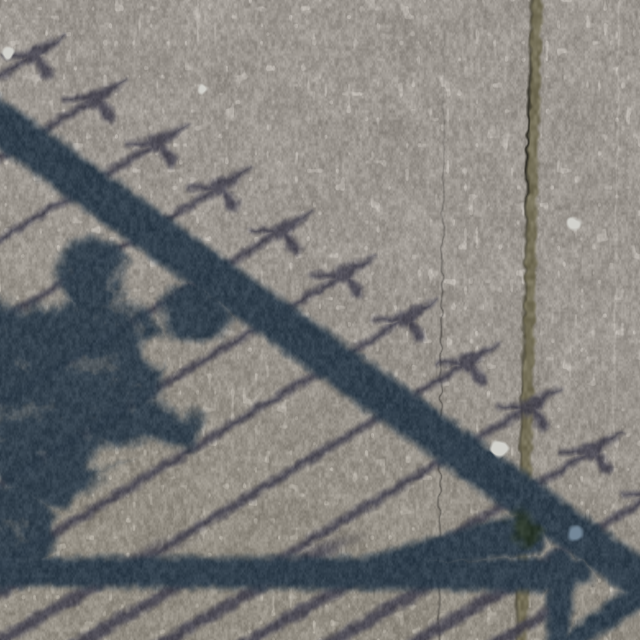
Give the GLSL for this texture, as a three.js fragment shader.

```glsl
varying vec2 vUv;

float hash(vec2 p) {
  vec3 q = fract(p.xyx * 0.1031);
  q += dot(q, q.yzx + 33.33);
  return fract((q.x + q.y) * q.z);
}

float noise(vec2 p) {
  vec2 i = floor(p), f = fract(p);
  f = f * f * (3.0 - 2.0 * f);
  return mix(mix(hash(i), hash(i + vec2(1, 0)), f.x),
             mix(hash(i + vec2(0, 1)), hash(i + vec2(1, 1)), f.x), f.y);
}

float fbm(vec2 p) {
  float sum = 0.0, gain = 0.5;
  for (int i = 0; i < 4; i++) {
    sum += gain * noise(p);
    p = p * 2.03 + 17.3;
    gain *= 0.5;
  }
  return sum;
}

// Capsule whose radius runs from ra at a to rb at b
float taper(vec2 p, vec2 a, vec2 b, float ra, float rb) {
  vec2 ab = b - a;
  float t = clamp(dot(p - a, ab) / dot(ab, ab), 0.0, 1.0);
  return length(p - a - ab * t) - mix(ra, rb, t);
}

float blob(vec2 p, float x, float y, float r) {
  return length(p - vec2(x, y)) - r;
}

float cover(float d, float soft) {
  return 1.0 - smoothstep(-soft, soft, d);
}

// Pickets with spear tips, spaced along the diagonal rail
float pickets(vec2 p) {
  float d = 1.0;
  for (int i = -1; i < 11; i++) {
    vec2 tip = vec2(0.104, 0.945) + float(i) * vec2(0.0969, -0.0687);
    vec2 q = p - tip;
    float run = max(tip.y - 0.1, 0.05) / 0.61;
    d = min(d, taper(q, vec2(-0.05, -0.03), -run * vec2(1.0, 0.61), 0.0055, 0.0075));
    d = min(d, taper(q, vec2(-0.004, -0.002), vec2(-0.055, -0.032), 0.001, 0.013));
    d = min(d, taper(q, vec2(-0.05, -0.031), vec2(-0.100, -0.032), 0.008, 0.003));
    d = min(d, taper(q, vec2(-0.047, -0.034), vec2(-0.031, -0.058), 0.006, 0.010));
  }
  return d;
}

float rails(vec2 p) {
  float d = taper(p, vec2(-0.1, 0.878), vec2(1.1, 0.022), 0.034, 0.031);
  d = min(d, taper(p, vec2(-0.05, 0.107), vec2(0.9, 0.102), 0.023, 0.027));
  d = min(d, taper(p, vec2(0.56, 0.115), vec2(0.82, 0.165), 0.012, 0.035));
  d = min(d, taper(p, vec2(0.875, 0.12), vec2(0.873, -0.02), 0.022, 0.017));
  d = min(d, taper(p, vec2(0.88, -0.01), vec2(1.02, 0.085), 0.015, 0.022));
  return max(d, -blob(p, 0.917, 0.069, 0.022));
}

float foliage(vec2 p) {
  p += 0.045 * (vec2(fbm(p * 22.0), fbm(p * 22.0 + 40.0)) - 0.47);
  float d = blob(p, 0.145, 0.570, 0.058);
  d = min(d, blob(p, 0.04, 0.39, 0.135));
  d = min(d, blob(p, 0.16, 0.44, 0.10));
  d = min(d, blob(p, 0.30, 0.51, 0.050));
  d = min(d, blob(p, 0.08, 0.30, 0.09));
  d = min(d, blob(p, 0.0, 0.17, 0.085));
  d = min(d, blob(p, 0.15, 0.36, 0.09));
  d = min(d, taper(p, vec2(0.19, 0.36), vec2(0.29, 0.325), 0.04, 0.025));
  d = max(d, -blob(p, 0.235, 0.57, 0.042));
  d = max(d, -blob(p, 0.255, 0.445, 0.030));
  return max(d, -taper(p, vec2(0.17, 0.285), vec2(0.25, 0.30), 0.020, 0.012));
}

void main() {
  vec2 p = vUv;
  vec2 w = p + 0.006 * (vec2(noise(p * 90.0), noise(p * 90.0 + 31.0)) - 0.5);

  // Concrete with pale and dark grit
  float grit = noise(p * vec2(190.0, 120.0)) - 0.5;
  float fine = noise(p * vec2(390.0, 270.0) + 9.0) - 0.5;
  vec3 col = mix(vec3(0.57, 0.55, 0.51), vec3(0.61, 0.59, 0.565), smoothstep(0.2, 0.9, p.y + 0.4 * p.x));
  col += 0.10 * grit + 0.07 * fine + 0.08 * (fbm(p * 25.0) - 0.47);
  col += 0.10 * smoothstep(0.78, 0.95, noise(p * vec2(110.0, 75.0) + 60.0));

  // Slab joints
  float crack = abs(w.x - mix(0.685, 0.695, p.y));
  col *= 1.0 - 0.38 * cover(crack - 0.001, 0.0025) * smoothstep(1.1, 0.45, p.y);
  float seam = w.x - mix(0.815, 0.838, p.y);
  col = mix(col, vec3(0.43, 0.41, 0.31) + 0.12 * grit, 0.85 * cover(abs(seam) - 0.009, 0.004));
  float split = cover(abs(seam + 0.008) - 0.002, 0.003);
  col *= 1.0 - split * (0.25 + 0.4 * smoothstep(0.6, 0.75, p.y) * smoothstep(0.95, 0.82, p.y));
  col += 0.08 * cover(abs(w.x - mix(0.955, 0.967, p.y)) - 0.001, 0.003);

  // Shadows: thin bars stay paler and more violet than broad ones
  float bars = cover(pickets(w), 0.007);
  float x = w.x - 0.065 - (w.y - 0.036) / 0.58;
  float lower = (abs(fract(x / 0.13 + 0.5) - 0.5) * 0.13) * 0.5 - 0.009;
  bars = max(bars, cover(lower, 0.007) * smoothstep(0.11, 0.09, p.y) * smoothstep(0.9, 0.86, p.x));
  float stub = (abs(fract(x / 0.26 + 0.5) - 0.5) * 0.26) * 0.5 - 0.012;
  bars = max(bars, cover(stub, 0.012) * smoothstep(0.175, 0.13, p.y) * smoothstep(0.08, 0.1, p.y)
    * smoothstep(0.07, 0.1, p.x) * smoothstep(0.75, 0.6, p.x));
  float leaves = cover(foliage(p), 0.014) * (0.98 - 0.30 * smoothstep(0.55, 0.75, fbm(p * 28.0 + 5.0)));
  float broad = max(cover(rails(w), 0.010), leaves);
  vec3 texture_ = vec3(0.07 * grit + 0.05 * fine);
  col = mix(col, vec3(0.27, 0.265, 0.315) + texture_, 0.88 * bars);
  col = mix(col, vec3(0.185, 0.245, 0.30) + texture_, 0.97 * broad);

  // Moss tuft and pale spots
  float tuft = cover(blob(w, 0.818, 0.175, 0.016 + 0.03 * (noise(p * 70.0) - 0.4)), 0.015);
  col = mix(col, vec3(0.17, 0.22, 0.15) + 0.1 * grit, 0.8 * tuft);
  float spots = min(blob(w, 0.011, 0.918, 0.009), blob(w, 0.319, 0.861, 0.007));
  spots = min(spots, min(blob(w, 0.896, 0.650, 0.010), blob(w, 0.779, 0.299, 0.014)));
  col = mix(col, vec3(0.82, 0.82, 0.80), cover(spots, 0.003));
  col = mix(col, vec3(0.45, 0.53, 0.60), cover(blob(w, 0.900, 0.166, 0.011), 0.004));

  gl_FragColor = vec4(col, 1.0);
}
```
